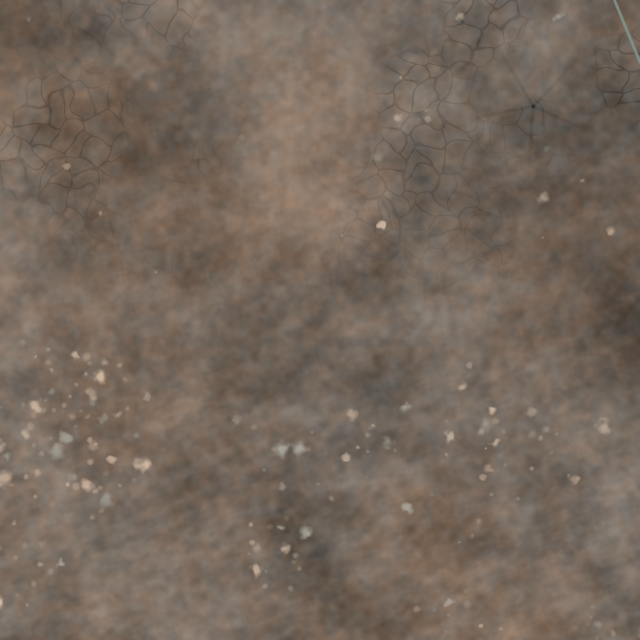
This texture is drawn by a Shadertoy shader. Its source:

```glsl
#define SOIL vec3(0.477, 0.419, 0.371)
#define CREAM vec3(0.84, 0.74, 0.65)
#define CHALK vec3(0.66, 0.65, 0.61)
#define LINE_TINT vec3(0.50, 0.58, 0.56)
#define CLOUD_GAIN 0.52
#define PATCH_GAIN 0.38
#define GRAIN_GAIN 0.26
#define WRINKLE_GAIN 0.30
#define CRACK_DEPTH 0.12
#define SPOT_DENSITY 0.42

vec2 hash2(vec2 p) {
    vec3 q = fract(vec3(p.xyx) * vec3(0.1031, 0.1030, 0.0973));
    q += dot(q, q.yzx + 33.33);
    return fract((q.xx + q.yz) * q.zy);
}

// Value noise centred on zero
float noise(vec2 p) {
    vec2 i = floor(p), f = fract(p);
    f = f * f * (3.0 - 2.0 * f);
    float low = mix(hash2(i).x, hash2(i + vec2(1, 0)).x, f.x);
    float high = mix(hash2(i + vec2(0, 1)).x, hash2(i + vec2(1, 1)).x, f.x);
    return mix(low, high, f.y) - 0.5;
}

float fbm(vec2 p, int octaves) {
    float sum = 0.0, gain = 0.5;
    for (int i = 0; i < octaves; i++) {
        sum += gain * noise(p);
        p = mat2(1.6, 1.2, -1.2, 1.6) * p + 17.3;
        gain *= 0.5;
    }
    return sum;
}

vec2 rotate(vec2 p, float angle) {
    float c = cos(angle), s = sin(angle);
    return vec2(c * p.x + s * p.y, c * p.y - s * p.x);
}

float segmentDistance(vec2 p, vec2 a, vec2 b) {
    vec2 ab = b - a;
    return length(p - a - ab * clamp(dot(p - a, ab) / dot(ab, ab), 0.0, 1.0));
}

// Soft oval, 1 at its centre
float blob(vec2 p, vec2 centre, vec2 size, float angle) {
    vec2 q = rotate(p - centre, angle) / size;
    return exp(-dot(q, q));
}

// Gap between the two nearest cell centres, 0 on a cell border
float cellBorder(vec2 p) {
    vec2 i = floor(p);
    float near = 8.0, second = 8.0;
    for (int y = -1; y <= 1; y++)
    for (int x = -1; x <= 1; x++) {
        vec2 cell = i + vec2(x, y);
        float d = length(cell + hash2(cell) - p);
        second = min(second, max(near, d));
        near = min(near, d);
    }
    return second - near;
}

// Share of cells holding a pale spot, clustered and mostly low and left
float spotChance(vec2 uv) {
    float cluster = smoothstep(-0.10, 0.16, fbm(uv * 7.0 + 5.0, 2));
    float low = smoothstep(0.62, 0.30, uv.y) * mix(1.0, 0.45, smoothstep(0.2, 0.7, uv.x));
    return SPOT_DENSITY * cluster * (low + 0.05);
}

// Lumpy pale spots: x is the strength, y the chalkiness
vec2 spots(vec2 uv, float scale) {
    vec2 p = uv * scale, i = floor(p), result = vec2(0.0);
    float lump = 0.5 * noise(uv * 95.0) + 0.35 * noise(uv * 170.0);
    for (int y = -1; y <= 1; y++)
    for (int x = -1; x <= 1; x++) {
        vec2 cell = i + vec2(x, y), pick = hash2(cell + 71.0);
        float radius = mix(0.22, 0.52, pick.y * pick.y);
        float d = length(cell + hash2(cell + 13.0) - p) + lump * 0.5;
        float strength = smoothstep(radius, radius * 0.1, d) * mix(0.35, 0.95, hash2(cell + 29.0).x);
        strength *= step(pick.x, spotChance(cell / scale));
        if (strength > result.x) result = vec2(strength, hash2(cell + 43.0).y);
    }
    return result;
}

void mainImage(out vec4 fragColor, in vec2 fragCoord) {
    vec2 uv = fragCoord / iResolution.xy;
    vec2 warp = vec2(noise(uv * 9.0), noise(uv * 9.0 + 40.0));
    vec2 bent = uv + 0.05 * warp;

    // Broad light and dark ground
    float tone = CLOUD_GAIN * 0.5 * fbm(bent * 4.0 + 2.0, 3);
    tone -= 0.075 * blob(bent, vec2(0.70, 0.70), vec2(0.26, 0.07), 0.8);
    tone -= 0.085 * blob(bent, vec2(0.98, 0.48), vec2(0.19, 0.09), -0.6);
    tone -= 0.055 * blob(bent, vec2(0.08, 0.74), vec2(0.17, 0.13), -0.6);
    tone -= 0.070 * blob(bent, vec2(0.50, 0.12), vec2(0.16, 0.08), -0.9);
    tone += 0.050 * blob(bent, vec2(0.46, 0.72), vec2(0.24, 0.08), -1.2);
    tone += 0.045 * blob(bent, vec2(0.80, 0.42), vec2(0.18, 0.08), -0.5);
    tone += 0.040 * blob(bent, vec2(0.30, 0.28), vec2(0.15, 0.10), -0.7);

    // Patches, soft grain and slanted wrinkles
    float lower = smoothstep(0.70, 0.20, uv.y);
    vec2 slant = rotate(uv + 0.012 * warp, 0.42);
    tone += PATCH_GAIN * 0.5 * fbm(uv * 20.0, 3);
    tone += GRAIN_GAIN * 0.5 * fbm(uv * 75.0, 2);
    tone += WRINKLE_GAIN * mix(0.12, 0.36, lower) * fbm(slant * vec2(32.0, 80.0), 2);

    // Fine cracks across the upper ground
    float border = cellBorder(uv * 30.0 + 0.9 * vec2(noise(uv * 35.0), noise(uv * 35.0 + 9.0)));
    float crackMask = smoothstep(0.45, 0.85, uv.y) * smoothstep(-0.10, 0.12, fbm(uv * 8.0 + 60.0, 2));
    tone -= CRACK_DEPTH * 0.6 * crackMask * smoothstep(0.16, 0.0, border);

    // Fissures radiating from one knot
    vec2 knot = vec2(0.83, 0.835);
    for (int k = 0; k < 5; k++) {
        float angle = 0.85 + 1.27 * float(k);
        vec2 tip = knot + 0.12 * vec2(cos(angle), sin(angle));
        float d = segmentDistance(uv + 0.012 * warp, knot, tip);
        tone -= 0.05 * smoothstep(0.005, 0.0, d) * smoothstep(0.14, 0.0, length(uv - knot));
    }

    // Warm soil with faint colour drift
    vec3 color = SOIL + tone * vec3(1.0, 0.90, 0.83);
    color += vec3(0.035, -0.004, -0.03) * (noise(uv * 60.0 + 7.0) + noise(uv * 6.0 + 3.0));

    // Large and small pale spots
    vec2 large = spots(uv, 30.0), small = spots(uv + 0.37 / 58.0, 58.0);
    color = mix(color, mix(CREAM, CHALK, smoothstep(0.45, 0.75, small.y)), 0.55 * small.x);
    color = mix(color, mix(CREAM, CHALK, smoothstep(0.45, 0.75, large.y)), large.x);

    // Thin straight line in the upper right corner
    float line = segmentDistance(uv, vec2(0.958, 1.005), vec2(1.0, 0.903));
    color = mix(color, LINE_TINT, 0.85 * smoothstep(0.0035, 0.001, line));

    fragColor = vec4(color, 1.0);
}
```
